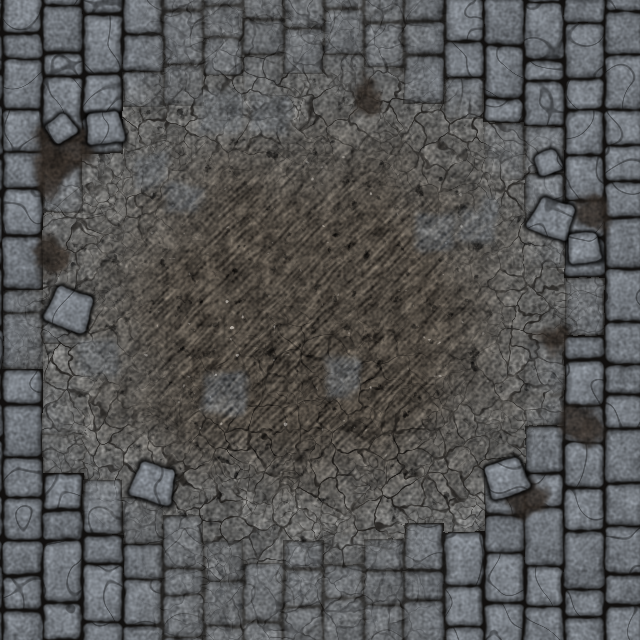
Write a WebGL 2 fragment shader that draws this texture.

```glsl
#version 300 es
precision highp float;
// Worn cobblestone paving around a broad hollow of scratched brown dirt.
// Columns of jittered rounded boxes give way to cellular rubble, then to
// gradient-noise soil; soil pockets, pale slabs and loose stones lie on top.
uniform vec2 u_resolution;
out vec4 fragColor;

vec2 hash2(vec2 p) {
  vec3 q = fract(p.xyx * vec3(.1031, .1030, .0973));
  q += dot(q, q.yzx + 33.33);
  return fract((q.xx + q.yz) * q.zy);
}

float gradNoise(vec2 p) {
  vec2 i = floor(p), f = p - i, u = f * f * (3. - 2. * f);
  vec2 e = vec2(0, 1);
  float a = dot(hash2(i) * 2. - 1., f);
  float b = dot(hash2(i + e.yx) * 2. - 1., f - e.yx);
  float c = dot(hash2(i + e.xy) * 2. - 1., f - e.xy);
  float d = dot(hash2(i + e.yy) * 2. - 1., f - e.yy);
  return mix(mix(a, b, u.x), mix(c, d, u.x), u.y);
}

float fbm(vec2 p) {
  float sum = 0., amp = .6;
  for (int i = 0; i < 4; i++) {
    sum += amp * gradNoise(p);
    p = mat2(1.6, 1.2, -1.2, 1.6) * p + 7.3;
    amp *= .55;
  }
  return sum;
}

// x: gap between the two nearest cells, y: random value of the nearest
vec2 shards(vec2 p) {
  vec2 cell = floor(p);
  float near = 9., next = 9., id = 0.;
  for (int y = -1; y <= 1; y++)
    for (int x = -1; x <= 1; x++) {
      vec2 c = cell + vec2(x, y), h = hash2(c);
      float d = length(c + h - p);
      if (d < near) { next = near; near = d; id = h.x; }
      else next = min(next, d);
    }
  return vec2(next - near, id);
}

float roundBox(vec2 p, vec2 extent, float radius) {
  vec2 q = abs(p) - extent + radius;
  return length(max(q, 0.)) + min(max(q.x, q.y), 0.) - radius;
}

// 1 on the rim of the hollow, 0 at its middle
float hollow(vec2 p) {
  vec2 q = pow(abs((p - vec2(.475, .51)) / vec2(.41, .36)), vec2(2.5));
  return pow(q.x + q.y, .4);
}

float rowEdge(float row, float column) {
  return row + .55 * (hash2(vec2(row + 40., column + 11.)).x - .5);
}

// Stone surface: edge shading, upper-left light, hairline fractures
vec3 stoneColor(vec2 p, vec2 local, float dist, float id, float grain) {
  float tone = .93 + .16 * id + .3 * fbm(p * 28. + id * 9.) + .32 * grain;
  tone += dot(local, vec2(-1.2, 2.));
  tone *= mix(.66, 1., smoothstep(0., .009, -dist));
  float hair = abs(gradNoise(p * 17. + id * 20.));
  tone *= 1. - .35 * (1. - smoothstep(.004, .025, hair)) * step(.4, id);
  return vec3(.45, .47, .495) * tone;
}

void main() {
  vec2 p = gl_FragCoord.xy / u_resolution;
  float aa = 1.2 / u_resolution.y;
  vec2 warp = vec2(fbm(p * 14.), fbm(p * 14. + 31.));
  float grain = gradNoise(p * 190.) + .6 * gradNoise(p * 90. + 5.);
  float rim = hollow(p) + .22 * fbm(p * 7. + 3.);
  float core = 1. - smoothstep(.4, 1., rim);

  // Rubble and dirt
  vec2 large = shards(p * 27. + warp * 1.3);
  vec2 small = shards(p * 58. + warp * 2.5);
  float lumps = fbm(p * 38.);
  vec3 ground = vec3(.385, .385, .38) * (.86 + .26 * large.y + .12 * small.y);
  ground = mix(ground, vec3(.29, .265, .235) * (.92 + .18 * small.y), core * .95);
  ground *= 1. + .5 * lumps + .55 * grain;
  float lowBed = 1. - smoothstep(.08, .24, length((p - vec2(.49, .36)) * vec2(.8, 1.1)));
  float cracking = clamp(1. - core + .8 * lowBed, 0., 1.);
  float open = smoothstep(-.25, .25, warp.x + .1);
  float crack = (1. - smoothstep(.02, .11, large.x)) * open;
  crack = max(crack, (1. - smoothstep(.02, .16, small.x)) * (1. - open) * .8);
  ground = mix(ground, vec3(.1, .09, .08), crack * cracking * .8);
  ground *= 1. - .55 * smoothstep(.17, .38, fbm(p * 48. + 17.));

  // Pale slabs showing through the soil: centre, radius
  vec3 slabs[10] = vec3[10](vec3(.29, .69, .026), vec3(.68, .64, .034), vec3(.745, .645, .03),
    vec3(.535, .41, .032), vec3(.42, .82, .032), vec3(.345, .825, .036),
    vec3(.35, .385, .036), vec3(.235, .73, .028), vec3(.155, .44, .032), vec3(.76, .68, .018));
  for (int i = 0; i < 10; i++) {
    float d = roundBox(p - slabs[i].xy + warp * .025, vec2(slabs[i].z), .012);
    ground = mix(ground, vec3(.41, .425, .44) * (.95 + .5 * lumps + .5 * grain),
      .65 * (1. - smoothstep(-.012, .006, d)));
  }

  // Diagonal scratches, strongest in the dirt
  vec2 along = vec2(p.x + p.y, p.y - p.x) * .707;
  float streak = gradNoise(along * vec2(25., 210.) + warp);
  ground += vec3(.3, .285, .26) * streak * (.2 + .65 * core);
  ground += .35 * smoothstep(.38, .62, gradNoise(p * 120. + 50.)) * core;

  // Paving: even columns, each with its own uneven rows
  vec2 g = (p + warp * .006 - vec2(.004, 0)) / vec2(.0627, .066);
  float column = floor(g.x);
  g.y += hash2(vec2(column + 3., 8.)).y;
  float row = floor(g.y);
  row += step(rowEdge(row + 1., column), g.y) - step(g.y, rowEdge(row, column));
  float low = rowEdge(row, column), high = rowEdge(row + 1., column);
  vec2 local = (g - vec2(column + .5, .5 * (low + high))) * vec2(.0627, .066);
  vec2 id = hash2(vec2(column + 20., row + 60.));
  vec2 extent = vec2(.0314, .033 * (high - low)) - .0018 - .0018 * id;
  float dist = roundBox(local, extent, .007) + .003 * gradNoise(p * 70.);
  vec3 paving = mix(stoneColor(p, local, dist, id.x, grain), vec3(.065, .06, .055),
    smoothstep(-aa, aa + .001, dist));
  float intact = smoothstep(.93, 1.1, mix(rim, hollow(p - local), .65) + .12 * (id.y - .5));
  float worn = 1. - smoothstep(.14, .28, abs(p.x - .46));
  vec3 color = mix(ground, paving, intact * (1. - .45 * worn));

  // Bare soil pockets: centre, radius
  vec3 pockets[8] = vec3[8](vec3(.1, .765, .05), vec3(.08, .73, .036), vec3(.92, .67, .03),
    vec3(.91, .335, .034), vec3(.08, .6, .03), vec3(.82, .22, .035),
    vec3(.575, .845, .026), vec3(.87, .47, .02));
  for (int i = 0; i < 8; i++) {
    float d = length(p - pockets[i].xy + warp * .05) - pockets[i].z;
    color = mix(color, vec3(.19, .165, .145) * (1. + lumps + .5 * grain),
      .85 * (1. - smoothstep(-.012, .008, d)));
  }

  // Loose tilted stones with contact shadow: centre, size, angle
  vec4 loose[8] = vec4[8](vec4(.095, .8, .02, .6), vec4(.164, .8, .027, .1),
    vec4(.863, .659, .031, -.35), vec4(.109, .518, .032, -.35), vec4(.241, .246, .031, -.28),
    vec4(.791, .253, .029, .35), vec4(.857, .745, .019, .4), vec4(.912, .612, .024, .1));
  for (int i = 0; i < 8; i++) {
    vec4 s = loose[i];
    vec2 q = p - s.xy + warp * .008;
    float c = cos(s.w), n = sin(s.w);
    vec2 turned = mat2(c, -n, n, c) * q;
    turned.x *= 1. + 4. * turned.y;
    float d = roundBox(turned, vec2(s.z, s.z * .92), .008);
    color *= mix(.2, 1., smoothstep(0., .009, d));
    vec3 face = stoneColor(p, q, d, .5 + .06 * float(i), grain) * 1.04;
    color = mix(color, face, 1. - smoothstep(-aa, aa, d));
  }
  fragColor = vec4(clamp(color, 0., 1.), 1.);
}
```
